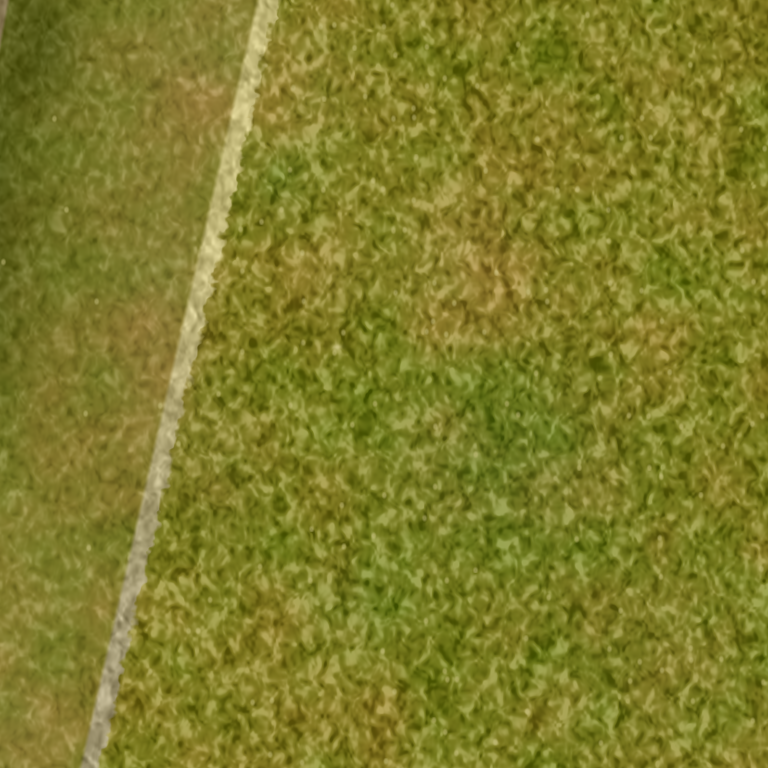
This texture is drawn by a Shadertoy shader. Its source:

```glsl
// Mown grass seen from above, crossed by a worn chalk line.

float hash(vec2 p) {
    vec3 q = fract(p.xyx * 0.1031);
    q += dot(q, q.yzx + 33.33);
    return fract((q.x + q.y) * q.z);
}

float noise(vec2 p) {
    vec2 cell = floor(p), f = fract(p);
    f = f * f * (3.0 - 2.0 * f);
    float low = mix(hash(cell), hash(cell + vec2(1, 0)), f.x);
    float high = mix(hash(cell + vec2(0, 1)), hash(cell + vec2(1, 1)), f.x);
    return mix(low, high, f.y);
}

float fbm(vec2 p) {
    float sum = 0.0, weight = 0.5;
    for (int i = 0; i < 4; i++) {
        sum += weight * noise(p);
        p = mat2(1.6, 1.2, -1.2, 1.6) * p + 17.3;
        weight *= 0.5;
    }
    return sum / 0.9375;
}

// Soft round patch, 1 at its centre.
float patchMask(vec2 p, vec2 centre, vec2 size) {
    vec2 d = (p - centre) / size;
    return exp(-dot(d, d));
}

// Short tufts leaning both ways, centred on zero.
float tufts(vec2 p) {
    vec2 warp = 0.007 * vec2(noise(p * 60.0), noise(p * 60.0 + 40.0));
    vec2 q = p + warp;
    float leanRight = noise(mat2(0.9, 0.4, -0.4, 0.9) * q * vec2(125.0, 85.0));
    float leanLeft = noise(mat2(0.9, -0.5, 0.5, 0.9) * q * vec2(135.0, 90.0) + 71.0);
    float fine = noise(q * vec2(230.0, 170.0) + 13.0);
    return 0.38 * leanRight + 0.37 * leanLeft + 0.25 * fine - 0.5;
}

// Sparse pale flecks, one candidate per grid cell.
float flecks(vec2 p, float density) {
    vec2 grid = p * 75.0, cell = floor(grid);
    vec2 centre = 0.3 + 0.4 * vec2(hash(cell + 5.0), hash(cell + 9.0));
    float d = length((fract(grid) - centre) * vec2(1.2, 0.9));
    return step(1.0 - density, hash(cell + 23.0)) * smoothstep(0.4, 0.1, d);
}

vec3 grassColour(float tone) {
    vec3 shade = vec3(0.31, 0.31, 0.01);
    vec3 blade = vec3(0.485, 0.475, 0.115);
    vec3 tip = vec3(0.67, 0.65, 0.33);
    vec3 lower = mix(shade, blade, smoothstep(-0.1, 0.55, tone));
    return mix(lower, tip, smoothstep(0.45, 1.1, tone));
}

// Hue drift: x is lush green, y is dry straw.
vec2 wear(vec2 p) {
    float lush = patchMask(p, vec2(0.66, 0.40), vec2(0.16, 0.13))
        + 0.6 * patchMask(p, vec2(0.36, 0.76), vec2(0.04, 0.05))
        + 0.5 * patchMask(p, vec2(0.47, 0.22), vec2(0.08, 0.06))
        + 0.5 * patchMask(p, vec2(0.28, 0.38), vec2(0.07, 0.12))
        + 0.4 * patchMask(p, vec2(0.85, 0.15), vec2(0.20, 0.15));
    float dry = patchMask(p, vec2(0.61, 0.66), vec2(0.09, 0.09))
        + 0.9 * patchMask(p, vec2(0.40, 0.88), vec2(0.07, 0.11))
        + 0.6 * patchMask(p, vec2(0.43, 0.64), vec2(0.05, 0.06))
        + 0.9 * patchMask(p, vec2(0.21, 0.60), vec2(0.07, 0.16))
        + 0.8 * patchMask(p, vec2(0.25, 0.91), vec2(0.08, 0.10))
        + 0.7 * patchMask(p, vec2(0.02, 0.05), vec2(0.06, 0.06));
    return vec2(lush, dry);
}

// Signed distance across the slanted line axis, positive on the right.
float lineOffset(vec2 p) {
    return (p.x - 0.117 - 0.232 * p.y) * 0.974;
}

void mainImage(out vec4 fragColor, in vec2 fragCoord) {
    vec2 p = fragCoord / iResolution.xy;
    float across = lineOffset(p);
    float rightSide = smoothstep(-0.03, 0.04, across);

    // Turf: smoother and duller on the left of the line.
    float contrast = mix(1.0, 1.75, rightSide);
    float grain = tufts(p);
    float drift = fbm(p * 9.0) - 0.5;
    vec3 colour = grassColour(0.53 + contrast * grain + 0.3 * drift);
    vec2 cover = wear(p);
    colour += cover.x * vec3(-0.055, -0.005, 0.015);
    colour += cover.y * vec3(0.065, 0.015, 0.055);
    colour += (fbm(p * 14.0 + 31.0) - 0.5) * vec3(0.14, 0.0, 0.06);
    colour += (1.0 - rightSide) * vec3(0.01, 0.0, 0.045);

    // Shaded strip along the left edge, darkest near the top.
    float strip = exp(-p.x / 0.07) * smoothstep(0.3, 0.75, p.y);
    strip += 0.7 * patchMask(p, vec2(0.05, 0.95), vec2(0.06, 0.08));
    colour = mix(colour, vec3(0.29, 0.32, 0.07) + 0.25 * grain, min(0.75 * strip, 0.8));

    // Pale flecks, plus one bright clipping near the middle.
    float pale = 0.5 * flecks(p, 0.025 * (0.4 + rightSide));
    pale += 0.9 * patchMask(p, vec2(0.439, 0.548), vec2(0.006, 0.004));
    colour = mix(colour, vec3(0.80, 0.77, 0.52), min(pale, 1.0));

    // Chalk: ragged edges, cream at the top and grey at the bottom.
    float ragged = 0.012 * (noise(p * 95.0 + 3.0) - 0.5) + 0.006 * (noise(p * 210.0) - 0.5);
    float halfWidth = mix(0.0115, 0.0125, p.y);
    float chalk = 1.0 - smoothstep(-0.003, 0.004, abs(across + ragged * 0.5) + 0.5 * ragged - halfWidth);
    vec3 chalkColour = mix(vec3(0.65, 0.61, 0.49), vec3(0.79, 0.75, 0.51), smoothstep(0.1, 0.8, p.y));
    colour = mix(colour, chalkColour + 0.4 * grain, 0.9 * chalk);

    // Bare kerb at the upper left corner.
    float kerb = smoothstep(-0.003, 0.003, 0.19 * (p.y - 0.94) - p.x);
    colour = mix(colour, vec3(0.53, 0.47, 0.33) + 0.2 * grain, kerb);

    fragColor = vec4(clamp(colour, 0.0, 1.0), 1.0);
}
```
